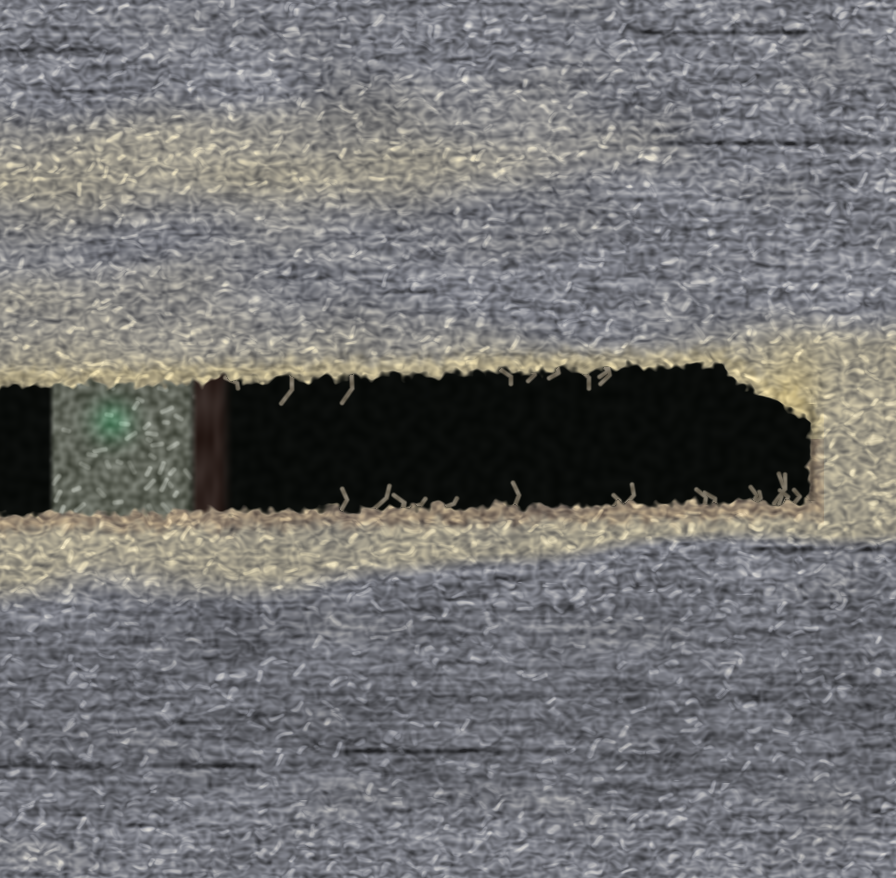
Write a WebGL 2 fragment shader that draws this texture.

```glsl
#version 300 es
precision highp float;
// Weathered, fibrous grey board with a ragged slot sawn through it.
// Stretched gradient noise makes the grain, scattered capsules make the flakes,
// and a noisy box distance cuts the slot, with a stone and rust behind it.
uniform vec2 u_resolution;
out vec4 fragColor;

vec2 hash2(vec2 p) {
  vec3 q = fract(vec3(p.xyx) * vec3(0.1031, 0.1030, 0.0973));
  q += dot(q, q.yzx + 33.33);
  return fract((q.xx + q.yz) * q.zy);
}

float cornerDot(vec2 cell, vec2 corner, vec2 f) {
  float a = 6.2832 * hash2(cell + corner + 57.0).x;
  return dot(vec2(cos(a), sin(a)), f - corner);
}

float gradientNoise(vec2 p) {
  vec2 i = floor(p), f = p - i;
  vec2 u = f * f * f * (f * (f * 6.0 - 15.0) + 10.0);
  return mix(mix(cornerDot(i, vec2(0, 0), f), cornerDot(i, vec2(1, 0), f), u.x),
             mix(cornerDot(i, vec2(0, 1), f), cornerDot(i, vec2(1, 1), f), u.x), u.y);
}

float capsule(vec2 p, vec2 a, vec2 b) {
  vec2 d = b - a;
  return length(p - a - d * clamp(dot(p - a, d) / dot(d, d), 0.0, 1.0));
}

// Short, mostly level flakes, one per cell; keeps the strongest.
float flakes(vec2 p, float density) {
  vec2 cell = floor(p);
  float best = 0.0;
  for (int k = 0; k < 9; k++) {
    vec2 c = cell + vec2(k % 3 - 1, k / 3 - 1);
    vec2 r = hash2(c), s = hash2(c + 191.0);
    float a = (s.x - 0.5) * 2.6;
    vec2 arm = vec2(cos(a), sin(a)) * (0.1 + 0.35 * s.y);
    float d = capsule(p, c + r - arm, c + r + arm);
    float strength = step(1.0 - density, fract(r.x * 7.3 + s.y * 5.1));
    best = max(best, strength * (0.5 + 0.5 * s.x) * (1.0 - smoothstep(0.06, 0.3, d)));
  }
  return best;
}

float bump(float v, float centre, float width) {
  float t = (v - centre) / width;
  return exp(-t * t);
}

float scratch(vec2 p, float y, float x0, float x1) {
  float wobble = 0.002 * gradientNoise(vec2(p.x * 20.0, y * 90.0));
  return bump(p.y, y + wobble, 0.0035) * smoothstep(x0, x0 + 0.03, p.x)
       * (1.0 - smoothstep(x1 - 0.04, x1, p.x));
}

vec3 board(vec2 p, float top, float bottom) {
  // Broad bands of sandy dust
  vec2 q = p + 0.03 * vec2(0.0, gradientNoise(p * vec2(5, 12)));
  float dust = 0.85 * bump(q.y, 0.80 + 0.04 * p.x, 0.06) * (1.0 - smoothstep(0.4, 0.9, p.x));
  dust += 0.7 * bump(q.y, 0.645, 0.05) * (1.0 - smoothstep(0.0, 0.65, p.x));
  dust += step(0.5, p.y) * bump(max(q.y - top, 0.0), 0.0, 0.04);
  float below = max(bottom - q.y, 0.0) / mix(0.105, 0.035, smoothstep(0.1, 0.85, p.x));
  dust += step(p.y, 0.5) * (1.0 - smoothstep(0.6, 1.2, below));
  dust += 0.35 * bump(p.y, 0.5, 0.09) * smoothstep(0.88, 0.92, p.x);
  dust = clamp(dust + 0.35 * gradientNoise(p * vec2(7, 16)), 0.0, 1.0);
  float shade = smoothstep(0.36, 0.27, p.y) * smoothstep(0.03, 0.13, p.y);

  // Grain at several sizes, level streaks, then bright flakes
  vec2 warp = 0.006 * vec2(gradientNoise(p * 55.0), gradientNoise(p * 55.0 + 40.0));
  float grain = 0.19 * gradientNoise((p + warp) * vec2(75, 125))
              + 0.19 * gradientNoise((p + warp) * vec2(130, 190) + 31.0);
  float streak = 0.15 * gradientNoise(p * vec2(9, 110) + 7.0)
               + 0.13 * gradientNoise(p * vec2(22, 170) + 19.0);
  float tone = 0.475 + 0.105 * dust - 0.055 * shade + grain * (1.0 - 0.25 * shade);
  tone += streak * mix(1.0, 0.35, dust) + 0.07 * gradientNoise(p * vec2(6, 14) + 3.0);
  tone += 0.20 * flakes((p + warp) * vec2(62, 80), 0.42 - 0.15 * shade);
  tone -= 0.05 * flakes((p - warp) * vec2(48, 90) + 70.0, 0.4);

  // Long dark cracks
  float cracks = scratch(p, 0.963, 0.69, 0.93) + scratch(p, 0.837, 0.72, 0.99)
               + scratch(p, 0.375, 0.82, 1.1) + scratch(p, 0.128, -0.1, 0.30)
               + scratch(p, 0.145, 0.36, 0.58) + 0.6 * scratch(p, 0.942, -0.1, 0.16)
               + 0.6 * scratch(p, 0.108, 0.08, 0.27) + 0.5 * scratch(p, 0.205, 0.4, 0.9);
  tone = clamp(tone - 0.18 * cracks, 0.14, 0.88);
  float warmth = clamp(0.75 * dust + 1.2 * (tone - 0.52), 0.0, 1.0);
  return tone * mix(vec3(0.97, 0.985, 1.05), vec3(1.07, 1.02, 0.87), warmth);
}

vec3 insideSlot(vec2 p) {
  vec3 c = vec3(0.035, 0.043, 0.036) + 0.025 * gradientNoise(p * 70.0);
  float speck = gradientNoise(p * 110.0) + 0.6 * gradientNoise(p * 45.0);
  vec3 stone = vec3(0.37, 0.385, 0.345) + 0.2 * speck + 0.22 * flakes(p * 70.0, 0.3);
  stone += vec3(-0.02, 0.13, 0.06) * bump(length(p - vec2(0.125, 0.52)), 0.0, 0.022);
  vec3 rust = vec3(0.17, 0.125, 0.11) + 0.09 * gradientNoise(p * vec2(90, 25));
  c = mix(c, rust, smoothstep(0.21, 0.22, p.x) * (1.0 - smoothstep(0.243, 0.262, p.x)));
  return mix(c, stone, smoothstep(0.053, 0.062, p.x) * (1.0 - smoothstep(0.208, 0.222, p.x)));
}

void main() {
  vec2 p = gl_FragCoord.xy / u_resolution;
  float top = 0.559 + 0.031 * p.x, bottom = 0.414 + 0.017 * p.x;
  float fray = 0.010 * gradientNoise(vec2(p.x * 42.0, p.y * 12.0)) + 0.009 * gradientNoise(p * 95.0);
  float slot = max(max(p.y - top, bottom - p.y), p.x - 0.904) + fray;
  // Splintered upper right corner
  slot = max(slot, dot(p - vec2(0.862, 0.545), vec2(0.55, 0.83)) + 1.5 * fray);

  // Loose fibres bending in from both lips
  float fibre = 1.0;
  for (int k = 0; k < 26; k++) {
    vec2 r = hash2(vec2(k, 11)), s = hash2(vec2(k, 83));
    bool lower = k % 3 != 0;
    float x = lower ? 0.9 - 0.64 * r.x * r.x : 0.2 + 0.5 * r.x;
    vec2 root = vec2(x, lower ? 0.412 + 0.017 * x : 0.562 + 0.031 * x);
    vec2 tip = root + vec2(0.035 * (s.x - 0.35), (lower ? 1.0 : -1.0) * (0.012 + 0.023 * s.y * s.y));
    vec2 bend = mix(root, tip, 0.5) + vec2(0.006, 0.0);
    fibre = min(fibre, min(capsule(p, root, bend), capsule(p, bend, tip)));
  }
  vec3 surface = board(p, top, bottom);
  // Bright sandy upper lip and corner, pinkish shaded lower lip
  float lip = bump(slot, 0.008, 0.012);
  vec3 sand = vec3(0.07, 0.05, -0.01), shadeLip = vec3(-0.05, -0.09, -0.10);
  surface += lip * mix(shadeLip, sand, step(0.5, p.y)) * step(p.x, 0.92);
  float corner = bump(length((p - vec2(0.885, 0.56)) / vec2(1.0, 1.2)), 0.0, 0.03);
  surface += corner * vec3(0.10, 0.07, -0.02);
  surface *= 1.0 - 0.3 * bump(p.x, 0.906, 0.004) * step(bottom, p.y) * step(p.y, 0.54);

  vec3 colour = mix(insideSlot(p), surface, smoothstep(-0.003, 0.003, slot));
  float strand = (1.0 - smoothstep(0.001, 0.004, fibre)) * step(slot, 0.0);
  colour = mix(colour, vec3(0.57, 0.53, 0.46) + 0.2 * gradientNoise(p * 120.0), 0.8 * strand);
  fragColor = vec4(clamp(colour, 0.0, 1.0), 1.0);
}
```
